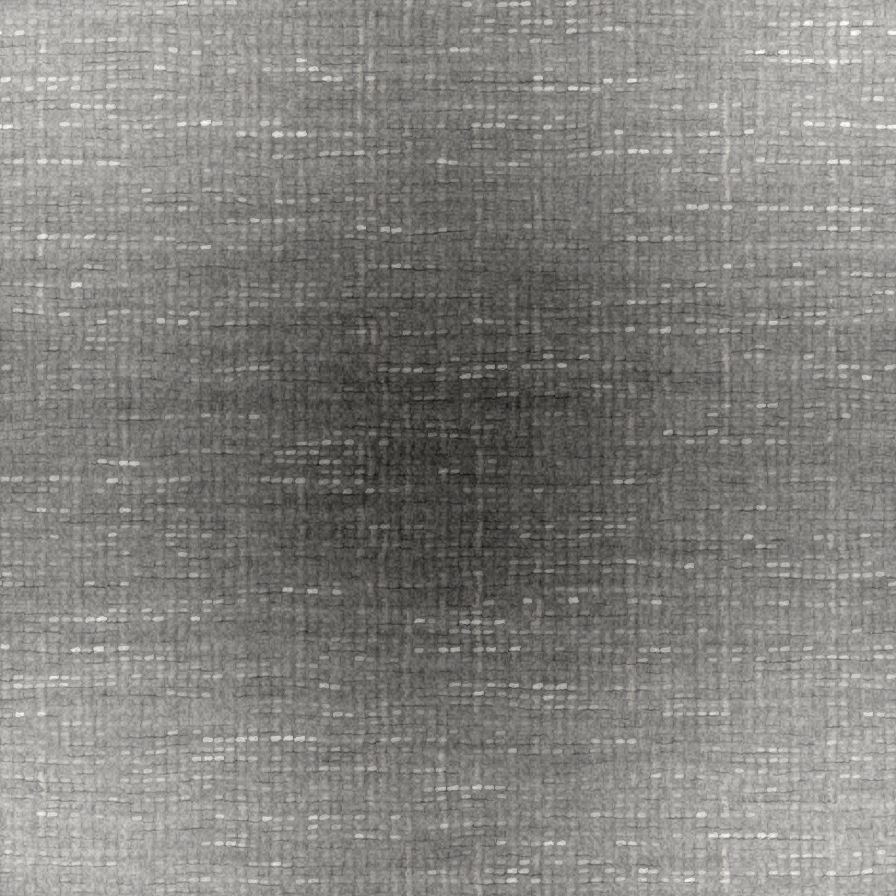
Write a Shadertoy shader that draws this texture.

```glsl
// Grey slub-woven cloth: rounded pale weft stitches over beaded warm warp threads,
// with fine fibre grain and a soft shade that darkens towards the centre.
// Whole thread counts and wrapping noise make the cloth tile.
#define WARPS 76.0
#define WEFTS 96.0
#define MID_TONE 0.505
#define SHADE 0.230
#define SHADE_BEND 0.030
#define SLUB_LIGHT 0.13
#define STITCH_LIGHT 0.17
#define WARP_LIGHT 0.11
#define CRACK_DARK 0.17
#define GRAIN 0.17
#define STREAK 0.06

const float TAU = 6.2831853;
const vec3 GREY_TINT = vec3(0.008, 0.0, -0.009);
const vec3 WARP_TINT = vec3(1.04, 1.0, 0.88);
const vec3 WEFT_TINT = vec3(1.0, 1.0, 0.97);
const vec3 CRACK_TINT = vec3(1.0, 1.0, 0.98);

float hash(vec2 p) {
    return fract(sin(dot(p, vec2(127.1, 311.7))) * 43758.5453);
}

// Value noise that repeats after 'period' lattice cells
float noise(vec2 p, vec2 period) {
    vec2 i = floor(p), f = fract(p);
    f = f * f * (3.0 - 2.0 * f);
    vec2 a = mod(i, period), b = mod(i + 1.0, period);
    return mix(mix(hash(a), hash(vec2(b.x, a.y)), f.x),
               mix(hash(vec2(a.x, b.y)), hash(b), f.x), f.y);
}

float tiledNoise(vec2 uv, vec2 cells) {
    return noise(uv * cells, cells);
}

// Soft bar: 1 within halfWidth of zero, fading over 'blur'
float bar(float d, float halfWidth, float blur) {
    return 1.0 - smoothstep(halfWidth - blur, halfWidth + blur, abs(d));
}

void mainImage(out vec4 fragColor, in vec2 fragCoord) {
    vec2 uv = fragCoord / iResolution.xy;

    // Fibre grain, also used to roughen the thread outlines
    float fibre = tiledNoise(uv, vec2(330.0, 170.0)) - 0.5;
    float speck = tiledNoise(uv, vec2(470.0, 430.0)) - 0.5;

    // Uneven thread paths
    vec2 sway = vec2(tiledNoise(uv, vec2(19.0, 43.0)), tiledNoise(uv, vec2(13.0, 23.0))) - 0.5;
    vec2 weave = uv * vec2(WARPS, WEFTS) + sway * vec2(0.4, 0.7);
    vec2 cell = mod(floor(weave), vec2(WARPS, WEFTS));
    vec2 local = fract(weave) - 0.5;
    float rowSeed = hash(vec2(cell.y, 7.3));
    float columnSeed = hash(vec2(cell.x, 51.7));
    float cellSeed = hash(cell + 13.1);
    float lengthSeed = hash(cell.yx + 29.4);

    // Shade: dark centre, pale corners
    float shade = 0.5 * (cos(TAU * uv.x) + cos(TAU * uv.y));
    float tone = MID_TONE + SHADE * shade - SHADE_BEND * shade * shade;

    // Grain and long streaks, mostly along the weft
    float streaks = 1.2 * tiledNoise(uv, vec2(8.0, 120.0)) + 0.7 * tiledNoise(uv, vec2(190.0, 24.0));
    tone += GRAIN * (0.5 * fibre + 0.75 * speck) + STREAK * (streaks - 0.95);

    // Warp: upright threads broken into beads, a few of them strong
    float warpRun = tiledNoise(uv, vec2(WARPS, 18.0));
    float warpBeads = 0.15 + 0.85 * smoothstep(0.35, 0.7, noise(vec2(cell.x, uv.y * 110.0), vec2(WARPS, 110.0)));
    float warpPower = (0.15 + 0.95 * columnSeed * columnSeed) * (0.35 + warpRun) * warpBeads;
    float warp = bar(local.x - 0.2 * (columnSeed - 0.5) + 0.25 * speck, 0.20, 0.11) * warpPower;

    // Weft: rounded stitches everywhere, brighter slubs gathered in runs
    float run = noise(vec2((uv.x + rowSeed) * 9.0, cell.y), vec2(9.0, WEFTS));
    float slubRun = smoothstep(0.40, 0.80, run * (0.6 + 0.55 * rowSeed));
    float lift = 0.10 * (rowSeed - 0.5) + 0.18 * (cellSeed - 0.5);
    float dashLength = 0.05 + 0.26 * lengthSeed;
    float dashHeight = 0.13 + 0.05 * cellSeed + 0.07 * slubRun;
    vec2 fromDash = vec2(local.x - 0.22 * (cellSeed - 0.5),
                         local.y - lift - 0.3 * (lengthSeed - 0.4) * local.x);
    fromDash.x = max(abs(fromDash.x) - dashLength, 0.0);
    float dash = bar(length(fromDash) + 0.22 * speck + 0.16 * fibre, dashHeight, 0.09);
    float stitch = smoothstep(0.2, 0.85, cellSeed) * (0.2 + 0.8 * run);
    float slub = slubRun * smoothstep(0.1, 0.5, lengthSeed) * (0.55 + 0.45 * cellSeed);
    float weft = dash * (STITCH_LIGHT * stitch + SLUB_LIGHT * slub);

    // Cracks: short broken shadows under the stitches and in the gaps of the warp
    float crackRun = noise(vec2((uv.x + rowSeed) * 60.0, cell.y + 0.5), vec2(60.0, WEFTS));
    float crack = bar(local.y - lift + 0.27 + 0.25 * fibre, 0.08, 0.10);
    crack *= smoothstep(0.38, 0.75, crackRun) * (0.45 + 0.55 * run);
    float gap = bar(abs(local.x) - 0.45 + 0.2 * speck, 0.06, 0.10);
    gap *= smoothstep(0.35, 0.9, lengthSeed) * bar(local.y - lift, 0.32, 0.16);
    float shadow = CRACK_DARK * (crack + 0.7 * gap) * (0.65 + 0.6 * tone);

    vec3 color = vec3(tone) + GREY_TINT;
    color += WARP_LIGHT * warp * (1.0 - 0.6 * dash) * WARP_TINT;
    color += weft * WEFT_TINT - shadow * CRACK_TINT;
    fragColor = vec4(clamp(color, 0.0, 1.0), 1.0);
}
```
